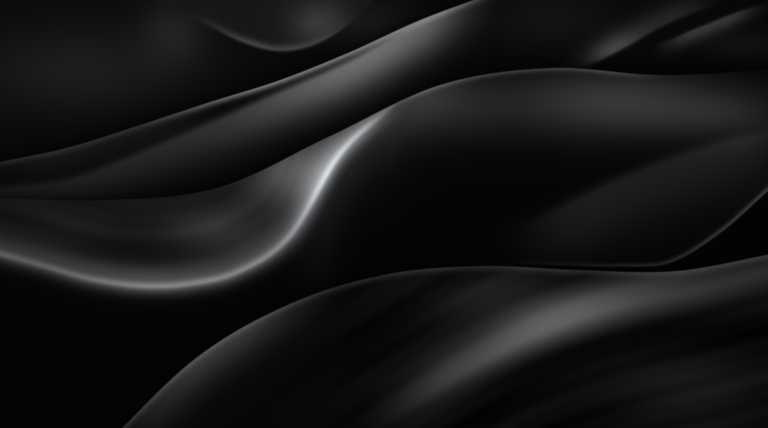
Give the GLSL for this texture, as a Shadertoy shader.

```glsl
// Black satin cloth: overlapping wavy folds with soft sheen and bright crests.
#define SPAN 7.68        // canvas width in cloth units
#define EDGE 0.011       // half width of smoothed fold edges
#define SHADE 0.026      // darkest cloth tone
#define SHEEN 1.12       // strength of all light
#define CAST 0.6         // depth of the shadow behind a fold
#define CAST_REACH 0.15  // reach of that shadow
#define WEAVE 0.011      // strength of silk streaks
#define TINT vec3(0.985, 1.0, 1.01)

// Signed distance to a smooth curve through eight evenly spaced heights;
// positive lies below. Straight lines extend both ends.
float fold(vec2 p, float start, float gap, vec4 a, vec4 b) {
    float k[8] = float[8](a.x, a.y, a.z, a.w, b.x, b.y, b.z, b.w);
    float x = (p.x - start) / gap;
    float s = clamp(x, 0.0, 6.9999);
    int i = int(s);
    float t = s - float(i);
    float y1 = k[i], y2 = k[i + 1];
    float y0 = i > 0 ? k[i - 1] : 2.0 * y1 - y2;
    float y3 = i < 6 ? k[i + 2] : 2.0 * y2 - y1;
    float c1 = 0.5 * (y2 - y0);
    float c2 = y0 - 2.5 * y1 + 2.0 * y2 - 0.5 * y3;
    float c3 = 0.5 * (y3 - y0) + 1.5 * (y1 - y2);
    float slope = c1 + t * (2.0 * c2 + 3.0 * t * c3);
    float y = y1 + t * (c1 + t * (c2 + t * c3)) + slope * (x - s);
    return (p.y - y) / length(vec2(1.0, slope / gap));
}

// Glow with separate widths above and below a crest.
float lobe(float d, float above, float below) {
    float q = d / (d < 0.0 ? above : below);
    return exp(-q * q);
}

float spot(vec2 p, float x, float y, float w, float h) {
    vec2 q = (p - vec2(x, y)) / vec2(w, h);
    return exp(-dot(q, q));
}

float window(float x, float a, float b, float soft) {
    return smoothstep(a - soft, a + soft, x) * (1.0 - smoothstep(b - soft, b + soft, x));
}

float below(float d) { return smoothstep(-EDGE, EDGE, d); }

// Lay one sheet over another, with a shadow falling behind its edge.
float cover(float back, float sheet, float d) {
    back *= 1.0 - CAST * exp(min(d, 0.0) / CAST_REACH);
    return mix(back, sheet, below(d));
}

// Layered sines running along a fold.
float streaks(float d, float x) {
    float bend = 1.5 * sin(x * 1.3);
    return WEAVE * (sin(d * 9.0 + bend) + 0.7 * sin(d * 19.0 - bend) + 0.4 * sin(d * 37.0 + x));
}

// Rear cloth with a hanging dip at the top.
float rearCloth(vec2 p) {
    float dip = fold(p, 1.2, 0.4, vec4(-0.1, 0.02, 0.2, 0.4), vec4(0.5, 0.42, 0.15, -0.3));
    float low = 0.035 + 0.065 * spot(p, 0.8, 0.7, 1.1, 0.45) + 0.07 * spot(p, 1.75, 0.3, 0.35, 0.35)
              + 0.06 * spot(p, 3.7, 0.25, 0.5, 0.25);
    float high = 0.08 + 0.13 * spot(p, 3.2, 0.25, 0.3, 0.25);
    return mix(high, low, below(dip)) + 0.16 * lobe(dip, 0.05, 0.02) * window(p.x, 2.2, 3.2, 0.4);
}

// Upper diagonal sheet and the small folds at the top right.
float upperSheet(vec2 p, float rim) {
    float crest = fold(p, 0.0, 0.7, vec4(1.92, 1.83, 1.57, 1.27), vec4(0.96, 0.65, 0.27, -0.06));
    float side = fold(p, 5.2, 0.35, vec4(0.85, 0.72, 0.62, 0.45), vec4(0.25, 0.1, 0.0, -0.1));
    float tuck = fold(p, 6.3, 0.2, vec4(0.55, 0.48, 0.42, 0.33), vec4(0.25, 0.17, 0.1, 0.05));
    float v = SHADE + lobe(rim, 0.02, 0.045) * (0.08 + 0.3 * window(p.x, 2.0, 4.4, 0.8));
    v += 0.05 * lobe(rim, 0.1, 0.25) * window(p.x, 0.1, 2.0, 0.5);
    v += lobe(crest, 0.06, 0.32) * (0.09 + 0.27 * spot(p, 3.7, p.y, 1.2, 1.0)) * (1.0 - smoothstep(4.2, 5.1, p.x));
    v += lobe(side, 0.16, 0.03) * (0.1 + 0.14 * spot(p, 6.1, 0.5, 0.3, 0.3)) * window(p.x, 5.8, 7.0, 0.3);
    v += 0.16 * lobe(tuck, 0.025, 0.1) * window(p.x, 6.7, 7.5, 0.25);
    v += 0.04 * spot(p, 7.4, 0.45, 0.4, 0.15);
    return v + 0.04 * spot(p, 5.5, 0.2, 0.7, 0.35);
}

// Central drape with its bright S-shaped crest.
float drape(vec2 p, float rim) {
    float crest = fold(p, 0.4, 0.5, vec4(2.65, 2.79, 2.86, 2.84), vec4(2.71, 2.36, 1.54, 1.08));
    float soft = fold(p, 4.8, 0.42, vec4(2.45, 2.3, 2.1, 1.9), vec4(1.72, 1.57, 1.45, 1.35));
    float hem = fold(p, 4.2, 0.5, vec4(2.72, 2.66, 2.64, 2.65), vec4(2.66, 2.62, 2.32, 1.88));
    float hollow = 0.065 + 0.24 * spot(p, 3.0, 1.72, 0.55, 0.36) + 0.1 * spot(p, 2.15, 2.3, 0.5, 0.25)
                 + 0.03 * spot(p, 0.7, 2.3, 0.5, 0.2) + streaks(crest, p.x);
    float body = SHADE * 0.7 + 0.17 * spot(p, 6.1, 1.02, 1.1, 0.35) + 0.08 * spot(p, 7.3, 1.15, 0.7, 0.25)
               + 0.09 * spot(p, 4.5, 1.05, 0.6, 0.35)
               + 0.11 * lobe(crest, 0.1, 0.4) * window(p.x, 3.2, 4.6, 0.4)
               + 0.08 * lobe(soft, 0.08, 0.5) * window(p.x, 5.4, 7.8, 0.5);
    float v = mix(hollow, body, smoothstep(-0.04, 0.1, crest));
    float glow = 0.24 + 0.12 * window(p.x, 1.0, 4.5, 0.7) + 0.16 * spot(p, 3.4, p.y, 0.4, 1.0);
    glow *= 1.0 - smoothstep(3.6, 4.2, p.x);
    v += glow * (0.65 * lobe(crest, 0.18, 0.1) + 0.45 * lobe(crest, 0.04, 0.03));
    v += 0.14 * lobe(rim, 0.02, 0.035) * window(p.x, 3.9, 6.4, 0.4);
    v = mix(v, 0.012, below(hem) * smoothstep(4.2, 4.8, p.x));
    return v + 0.16 * lobe(hem, 0.03, 0.012) * smoothstep(4.6, 6.8, p.x);
}

// Lower sheet with one broad diagonal ridge.
float lowerSheet(vec2 p, float rim) {
    float ridge = fold(p, 3.4, 0.6, vec4(4.4, 4.02, 3.66, 3.36), vec4(3.14, 2.98, 2.86, 2.72));
    float v = SHADE + 0.17 * lobe(rim, 0.02, 0.28) * window(p.x, 1.5, 2.9, 0.6);
    v += 0.1 * lobe(rim, 0.02, 0.045) + 0.07 * spot(p, 5.0, 2.98, 0.8, 0.3);
    v += lobe(ridge, 0.24, 0.2) * (0.12 + 0.17 * spot(p, 5.5, p.y, 1.1, 1.0)) * smoothstep(3.4, 4.5, p.x);
    v += 0.06 * spot(p, 6.9, 3.95, 0.8, 0.35);
    return v + streaks(ridge, p.x) * smoothstep(2.6, 4.2, p.x);
}

void mainImage(out vec4 fragColor, in vec2 fragCoord) {
    // Cloth units, measured downward from the top left.
    vec2 p = vec2(fragCoord.x, iResolution.y - fragCoord.y) * SPAN / iResolution.x;
    float upperRim = fold(p, 0.0, 0.7, vec4(1.62, 1.47, 1.25, 1.02), vec4(0.8, 0.52, 0.2, -0.06));
    float drapeRim = fold(p, 0.0, 1.1, vec4(1.98, 2.0, 1.87, 1.36), vec4(0.85, 0.68, 0.75, 0.7));
    float lowerRim = fold(p, 1.0, 0.96, vec4(4.5, 3.58, 3.03, 2.74), vec4(2.66, 2.7, 2.71, 2.54));
    float v = cover(rearCloth(p), upperSheet(p, upperRim), upperRim);
    v = cover(v, drape(p, drapeRim), drapeRim);
    v = cover(v, lowerSheet(p, lowerRim), lowerRim);
    fragColor = vec4(max(v * SHEEN, 0.0) * TINT + vec3(0.0, 0.0, 0.003), 1.0);
}
```
